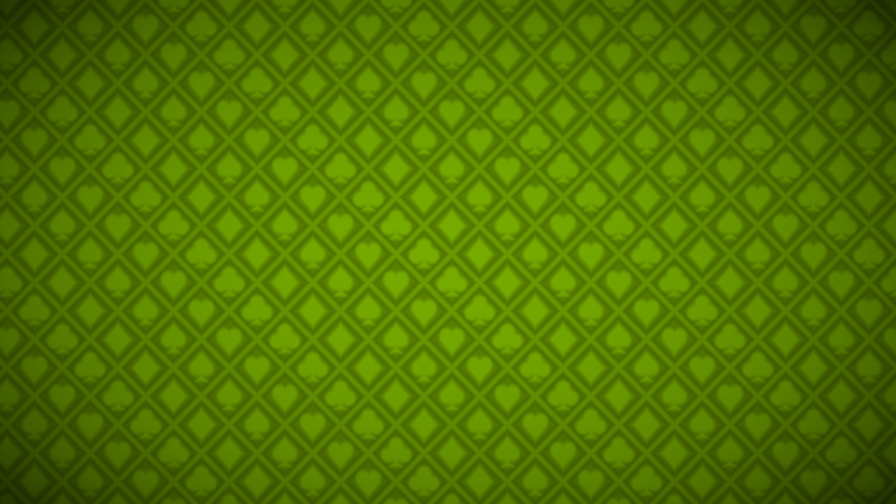
This pattern is drawn by a Shadertoy shader. Its source:

```glsl
// Green card-table felt: a diagonal lattice of blurred card suits under a vignette.

float dot2(vec2 v) { return dot(v, v); }

// Union of two shapes with a rounded joint.
float softUnion(float a, float b) {
    float h = max(0.08 - abs(a - b), 0.0) / 0.08;
    return min(a, b) - 0.02 * h * h;
}

// Heart with its tip at the origin, about 1.2 wide and 1.1 tall.
float heart(vec2 p) {
    p.x = abs(p.x);
    if (p.x + p.y > 1.0) return length(p - vec2(0.25, 0.75)) - 0.3536;
    float d = min(dot2(p - vec2(0.0, 1.0)), dot2(p - 0.5 * max(p.x + p.y, 0.0)));
    return sqrt(d) * sign(p.x - p.y);
}

// Flared foot shared by spade and club.
float stem(vec2 p) {
    float halfWidth = 0.035 + 0.08 * (1.0 - smoothstep(-0.25, -0.14, p.y));
    return max(abs(p.x) - halfWidth, abs(p.y + 0.1) - 0.14);
}

float diamond(vec2 p) {
    return (abs(p.x) / 0.25 + abs(p.y) / 0.29 - 1.0) * 0.19;
}

float spade(vec2 p) {
    float leaf = 0.37 * heart(vec2(p.x, (0.29 - p.y) * 0.95) / 0.37);
    return softUnion(leaf, stem(p));
}

float club(vec2 p) {
    float top = length(p - vec2(0.0, 0.14)) - 0.135;
    float side = length(vec2(abs(p.x) - 0.14, p.y + 0.03)) - 0.135;
    float middle = length(p - vec2(0.0, 0.03)) - 0.12;
    return softUnion(softUnion(softUnion(top, side), middle), stem(p));
}

float suitDistance(vec2 p, float suit) {
    if (suit < 0.5) return diamond(p);
    if (suit < 1.5) return spade(p);
    if (suit < 2.5) return 0.38 * heart(vec2(p.x, (p.y + 0.28) * 0.87) / 0.38);
    return club(p);
}

void mainImage(out vec4 fragColor, in vec2 fragCoord) {
    vec2 pos = (fragCoord - 0.5 * iResolution.xy) / iResolution.y;

    // Diagonal lattice: the suit stays constant along falling diagonals.
    vec2 grid = (pos - vec2(0.0076, 0.0522)) / vec2(0.1104, 0.1129);
    vec2 diagonal = vec2(grid.x + grid.y, grid.x - grid.y);
    vec2 cell = floor(diagonal + 0.5);
    vec2 local = diagonal - cell;
    vec2 p = 0.5 * vec2(local.x + local.y, local.x - local.y);

    // Cell shading, lattice lines and suit.
    float edge = 0.5 - max(abs(local.x), abs(local.y));
    float tone = mix(0.455, 0.5, smoothstep(0.1, 0.22, edge));
    tone = mix(0.585, tone, smoothstep(0.015, 0.11, edge));
    float d = suitDistance(p, mod(cell.x, 4.0));
    tone = mix(0.65, tone, smoothstep(-0.05, 0.045, d));

    // Vignette.
    vec2 fromCentre = fragCoord / iResolution.xy - 0.5;
    float r2 = dot2(fromCentre * vec2(1.0, 0.87));
    float vignette = 1.03 - 1.15 * r2 - 1.1 * r2 * r2;

    fragColor = vec4(vec3(0.69, 1.0, 0.0) * tone * vignette, 1.0);
}
```
